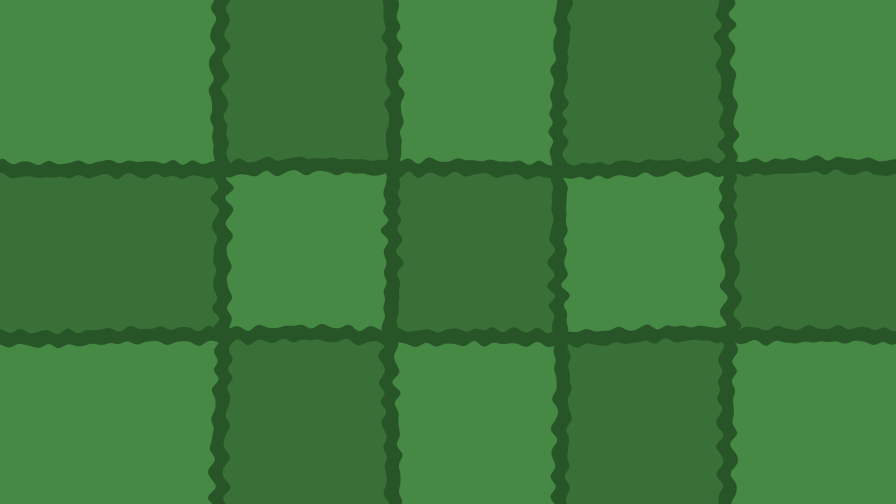
This pattern is drawn by a Shadertoy shader. Its source:

```glsl
// A two-tone green checkerboard of five columns and three rows, parted by dark
// hand-drawn lines. Each line follows layered sines for drift and ripple, and
// its two edges swell separately so that the stroke looks lumpy.

// Sideways shift of a line's centre at position t along it.
float wander(float t, float seed, float ripple) {
    float drift = 0.011 * sin(2.3 * t + seed * 1.7) + 0.007 * sin(5.9 * t + seed * 4.1);
    float phase = 44.0 * t + 1.6 * sin(5.3 * t + seed) + seed * 2.9;
    float swell = 0.7 + 0.3 * sin(7.7 * t + seed * 3.3);
    return drift + ripple * swell * sin(phase);
}

// Half thickness of a line on one side (-1 or 1) at position t along it.
float halfWidth(float t, float seed, float side) {
    float bumps = sin(39.0 * t + 1.4 * sin(6.1 * t + side) + seed * 5.3 + side * 1.3);
    float fine = sin(67.0 * t + seed * 2.3 - side * 2.0);
    return 0.043 + 0.007 * bumps + 0.003 * fine;
}

void mainImage(out vec4 fragColor, in vec2 fragCoord) {
    // One unit per tile, with the lowest left crossing at zero
    vec2 grid = 3.0 * fragCoord / iResolution.y - vec2(4.0 / 3.0, 1.0);
    float pixel = 3.0 / iResolution.y;

    // Nearest of four uprights and two level lines; the first upright leans left
    vec2 line = clamp(floor(grid + 0.5), vec2(0.0), vec2(3.0, 1.0));
    vec2 seed = line * vec2(2.37, 3.19) + vec2(0.6, 4.2);
    vec2 offset = grid - line;
    offset.x += 0.018 * step(line.x, 0.5);
    offset -= vec2(wander(grid.y, seed.x, 0.017), wander(grid.x, seed.y, 0.010));

    // Checkered tiles, switching colour beneath the lines
    vec2 beyond = step(0.0, offset);
    vec2 tile = line + beyond;
    vec3 color = mix(vec3(0.275, 0.537, 0.271), vec3(0.225, 0.441, 0.218),
                     mod(tile.x + tile.y, 2.0));

    // Dark lines with smoothed edges
    vec2 side = 2.0 * beyond - 1.0;
    vec2 thickness = vec2(halfWidth(grid.y, seed.x, side.x),
                          halfWidth(grid.x, seed.y, side.y));
    vec2 edge = abs(offset) - thickness;
    float ink = 1.0 - smoothstep(-0.7 * pixel, 0.7 * pixel, min(edge.x, edge.y));
    color = mix(color, vec3(0.157, 0.333, 0.153), ink);

    fragColor = vec4(color, 1.0);
}
```
